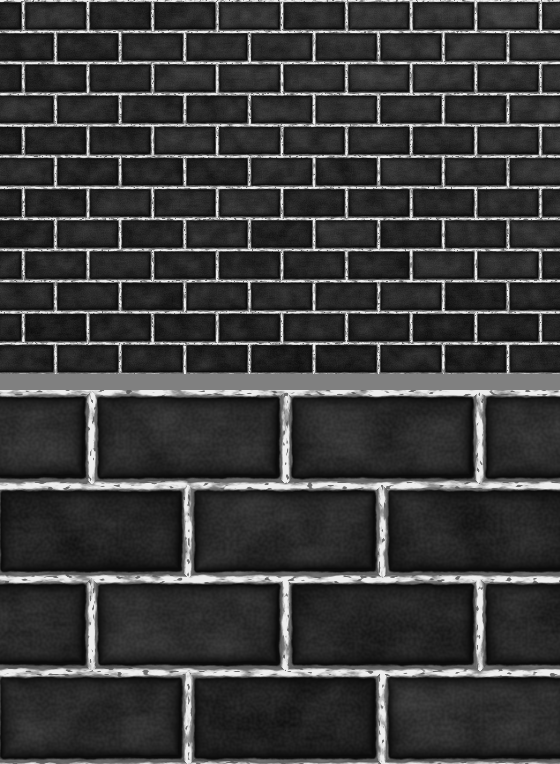
Top: the whole. Bottom: its middle third, enlarged.
A Shadertoy shader for this texture:

```glsl
// Black glazed bricks in running bond with pale, chipped mortar.
// A box distance per brick separates face, dark rim, grey joint edge and bright
// mortar core; gradient noise adds mottling, ragged edges and wear.

const float ROWS = 12.0;             // courses over the canvas height
const float BRICK_LENGTH = 2.074;    // pitch along a course, in course heights
const float ODD_SHIFT = 0.75;        // first upright joint of odd courses
const float EVEN_SHIFT = 1.781;      // first upright joint of even courses
const float BED_SHIFT = 0.01;        // height offset of the level joints
const float JOINT_HALF = 0.064;      // half the joint width
const float CORNER_RADIUS = 0.035;
const float CORE_HALF = 0.034;       // half the width of the bright mortar
const float BED_CORE_DROP = 0.014;   // bright mortar sits low in level joints
const float RIM_WIDTH = 0.065;       // fade length of the dark brick rim
const float RAGGEDNESS = 0.014;
const float BRICK_VARIATION = 0.055;
const float MOTTLE = 0.075;
const float GRAIN = 0.045;
const float FACE_TONE = 0.135;
const float RIM_TONE = 0.045;
const float EDGE_TONE = 0.36;        // grey shoulder of the joint
const float MORTAR_TONE = 0.93;
const float CHIP_TONE = 0.30;

float hash(vec2 p) {
    vec3 q = fract(p.xyx * 0.1031);
    q += dot(q, q.yzx + 33.33);
    return fract((q.x + q.y) * q.z);
}

vec2 gradientAt(vec2 cell) {
    float angle = 6.28318 * hash(cell + 71.0);
    return vec2(cos(angle), sin(angle));
}

// Gradient noise, roughly -0.7 to 0.7
float noise(vec2 p) {
    vec2 i = floor(p), f = p - i;
    vec2 u = f * f * f * (f * (f * 6.0 - 15.0) + 10.0);
    vec2 e = vec2(1.0, 0.0);
    float low = mix(dot(gradientAt(i), f),
                    dot(gradientAt(i + e), f - e), u.x);
    float high = mix(dot(gradientAt(i + e.yx), f - e.yx),
                     dot(gradientAt(i + 1.0), f - 1.0), u.x);
    return mix(low, high, u.y);
}

float fbm(vec2 p) {
    float sum = 0.0, amplitude = 1.0;
    for (int i = 0; i < 4; i++) {
        sum += amplitude * noise(p);
        p = p * 2.03 + 17.3;
        amplitude *= 0.5;
    }
    return sum;
}

// Negative inside the brick, positive in the joint
float brickDistance(vec2 local) {
    vec2 halfSize = 0.5 * vec2(BRICK_LENGTH, 1.0) - JOINT_HALF;
    vec2 q = abs(local) - halfSize + CORNER_RADIUS;
    return length(max(q, 0.0)) + min(max(q.x, q.y), 0.0) - CORNER_RADIUS;
}

float faceTone(vec2 p, vec2 uv, vec2 id, vec2 local, float d) {
    float tone = FACE_TONE + 0.02 * uv.y + 0.08 * uv.x * uv.y;
    tone += BRICK_VARIATION * (hash(id) - 0.5);
    // Each brick has its own cloudy glaze, with faint level streaks
    vec2 glaze = p + 19.0 * hash(id + 5.0);
    tone += MOTTLE * (fbm(glaze * 1.7) + 0.3 * noise(glaze * vec2(3.0, 14.0)));
    tone += GRAIN * noise(p * 27.0);
    // The rim is deeper along the lower and right sides
    float depth = max(-d - 0.02 + 0.025 * (local.y - 0.5 * local.x), 0.0);
    return mix(RIM_TONE, max(tone, RIM_TONE), 1.0 - exp(-depth / RIM_WIDTH));
}

float mortarTone(vec2 p, vec2 local, float pixel) {
    vec2 toJoint = 0.5 * vec2(BRICK_LENGTH, 1.0) - abs(local);
    bool isBed = toJoint.y < toJoint.x;
    float offset = isBed
        ? abs(toJoint.y * sign(local.y) - BED_CORE_DROP)
        : toJoint.x;
    // Chips stretch along the joint
    vec2 along = isBed ? p * vec2(4.0, 11.0) : p * vec2(12.0, 5.0);
    float wear = fbm(along);
    float chips = noise(along * 2.7 + 41.0);
    float soft = 0.012 + 0.5 * pixel;
    float core = 1.0 - smoothstep(CORE_HALF - soft, CORE_HALF + soft,
                                  offset + 0.025 * wear);
    float bright = mix(MORTAR_TONE, 0.55, smoothstep(-0.1, 0.65, wear));
    bright = mix(bright, CHIP_TONE, 0.8 * smoothstep(0.22, 0.42, chips));
    return mix(EDGE_TONE + 0.12 * wear, bright, core);
}

void mainImage(out vec4 fragColor, in vec2 fragCoord) {
    vec2 uv = fragCoord / iResolution.xy;
    float pixel = ROWS / iResolution.y;
    vec2 p = fragCoord * pixel + vec2(0.0, BED_SHIFT);

    // Running bond: find the brick and the position from its centre
    float row = floor(p.y);
    float shift = mod(row, 2.0) > 0.5 ? ODD_SHIFT : EVEN_SHIFT;
    float column = (p.x - shift) / BRICK_LENGTH;
    vec2 id = vec2(floor(column), row) + 20.0;
    vec2 local = (fract(vec2(column, p.y)) - 0.5) * vec2(BRICK_LENGTH, 1.0);

    float d = brickDistance(local) + RAGGEDNESS * fbm(p * 6.0);
    float soft = 0.008 + 0.6 * pixel;
    float joint = smoothstep(-soft, soft, d);
    float tone = mix(faceTone(p, uv, id, local, d),
                     mortarTone(p, local, pixel), joint);
    fragColor = vec4(vec3(clamp(tone, 0.0, 1.0)), 1.0);
}
```
